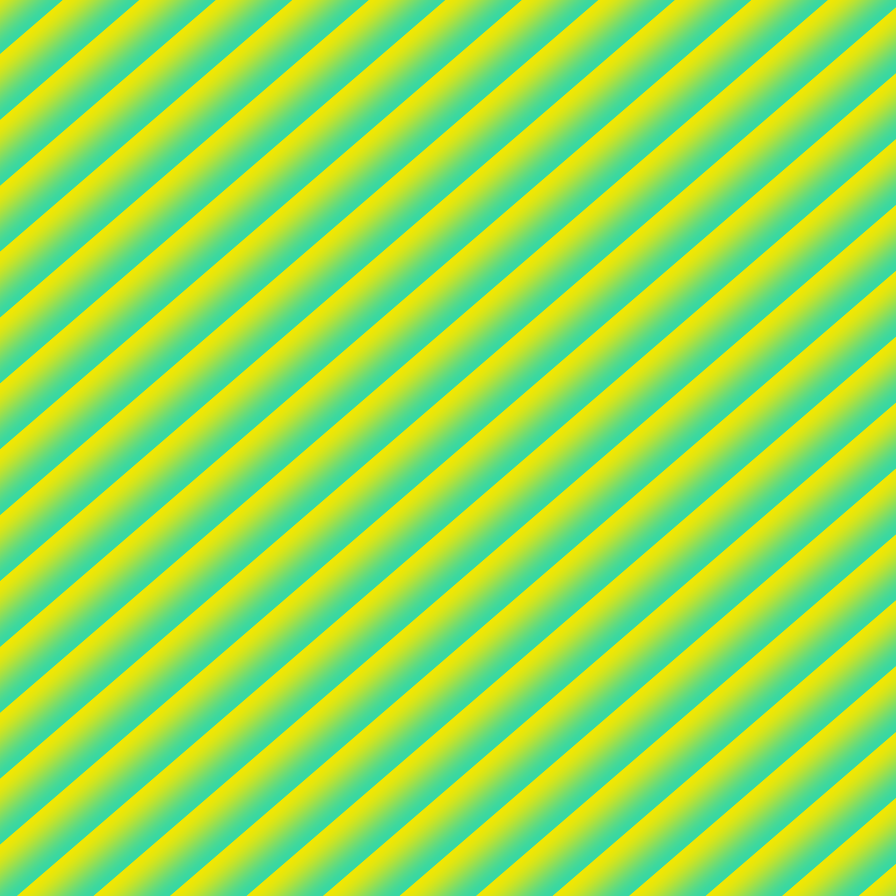
Give the GLSL for this pattern, as a WebGL 1 fragment shader.

```glsl
precision highp float;
// Diagonal sawtooth stripes rising to the right: each fades from yellow
// down to teal, then snaps back to yellow at a crisp edge.
// A linear phase across the canvas is wrapped with fract and eased.

uniform vec2 u_resolution;

// Eased ramp from 0 to 1 over each period, with the reset smoothed over edgeWidth.
float stripeRamp(float phase, float edgeWidth) {
  float t = fract(phase - 0.5 * edgeWidth);
  float reset = smoothstep(1.0 - edgeWidth, 1.0, t);
  return smoothstep(0.0, 1.0, t) * (1.0 - reset);
}

void main() {
  float canvasSize = min(u_resolution.x, u_resolution.y);
  vec2 p = gl_FragCoord.xy / canvasSize;

  // Stripes per canvas width and height; the signs set the slant.
  vec2 frequency = vec2(11.71, -13.6);
  float phase = dot(p, frequency) + 12.78;

  // One pixel measured in stripe periods.
  float edgeWidth = length(frequency) / canvasSize;

  vec3 yellow = vec3(0.94, 0.905, 0.015);
  vec3 teal = vec3(0.21, 0.845, 0.645);
  gl_FragColor = vec4(mix(yellow, teal, stripeRamp(phase, edgeWidth)), 1.0);
}
```
